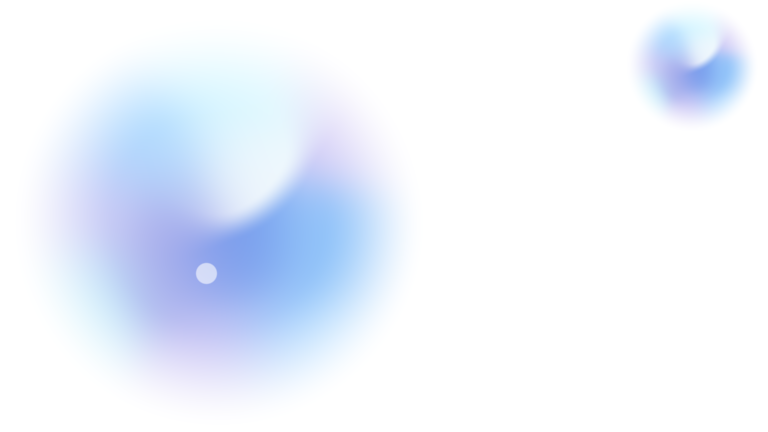
A Shadertoy shader for this background:

```glsl
const vec3 WHITE = vec3(1.0);
const vec3 CYAN = vec3(0.85, 0.97, 1.0);
const vec3 AQUA = vec3(0.77, 0.94, 0.985);
const vec3 SKY = vec3(0.58, 0.78, 0.98);
const vec3 PALE_SKY = vec3(0.69, 0.86, 1.0);
const vec3 BLUE = vec3(0.44, 0.59, 0.92);
const vec3 VIOLET = vec3(0.67, 0.68, 0.92);
const vec3 LILAC = vec3(0.84, 0.81, 0.965);
const vec3 PEARL = vec3(0.94, 0.97, 0.99);

// Colour weighted by closeness to its anchor; alpha holds the weight
vec4 tint(vec2 q, vec2 anchor, vec3 colour) {
    vec2 d = q - anchor;
    float weight = exp(-12.0 * dot(d, d));
    return vec4(colour * weight, weight);
}

vec3 resolve(vec4 sum) {
    return sum.rgb / max(sum.a, 1e-6);
}

// Deep colours around and below the bright bowl
vec3 shellColour(vec2 q) {
    vec4 sum = tint(q, vec2(0.10, -0.17), BLUE);
    sum += tint(q, vec2(0.50, -0.15), SKY);
    sum += tint(q, vec2(-0.25, -0.20), VIOLET);
    sum += tint(q, vec2(0.55, 0.50), LILAC);
    sum += tint(q, vec2(0.00, -0.65), LILAC);
    sum += tint(q, vec2(0.40, -0.60), PALE_SKY);
    sum += tint(q, vec2(-0.67, -0.37), AQUA);
    sum += tint(q, vec2(-0.70, 0.05), LILAC);
    sum += tint(q, vec2(-0.60, 0.42), PALE_SKY);
    sum += tint(q, vec2(0.05, 0.72), CYAN);
    return resolve(sum);
}

// Light colours inside the bowl
vec3 bowlColour(vec2 q) {
    vec4 sum = tint(q, vec2(0.06, 0.65), CYAN);
    sum += tint(q, vec2(-0.35, 0.33), PALE_SKY);
    sum += tint(q, vec2(0.20, 0.22), PEARL);
    sum += tint(q, vec2(-0.28, -0.06), VIOLET);
    sum += tint(q, vec2(-0.70, 0.05), LILAC);
    return resolve(sum);
}

// Bowl edge: crisp at the lower right, diffuse elsewhere
float bowlMask(vec2 q, vec2 centre, float radius) {
    float leftBlur = 1.0 - smoothstep(-0.6, 0.1, q.x);
    float topBlur = smoothstep(0.25, 0.8, q.y);
    float blur = mix(0.075, 0.32, max(leftBlur, topBlur));
    return 1.0 - smoothstep(-blur, blur, length(q - centre) - radius);
}

// Glowing sphere that fades into the backdrop
vec3 addOrb(vec3 backdrop, vec2 p, vec2 centre, float radius) {
    vec2 q = (p - centre) / radius;
    float bowl = bowlMask(q, vec2(-0.11, 0.50), 0.55);
    vec3 orb = mix(shellColour(q), bowlColour(q), bowl);
    float glow = 1.0 - smoothstep(0.5, 1.02, length(q));
    return mix(backdrop, orb, glow);
}

vec3 addDot(vec3 backdrop, vec2 p, vec2 centre, float radius, float opacity) {
    float pixel = 1.0 / iResolution.y;
    float edge = length(p - centre) - radius;
    float cover = 1.0 - smoothstep(-pixel, pixel, edge);
    return mix(backdrop, WHITE, cover * opacity);
}

void mainImage(out vec4 fragColor, in vec2 fragCoord) {
    vec2 p = fragCoord / iResolution.y;
    vec3 colour = addOrb(WHITE, p, vec2(0.505, 0.486), 0.475);
    colour = addOrb(colour, p, vec2(1.602, 0.847), 0.153);
    colour = addDot(colour, p, vec2(0.478, 0.367), 0.0243, 0.6);
    fragColor = vec4(colour, 1.0);
}
```
